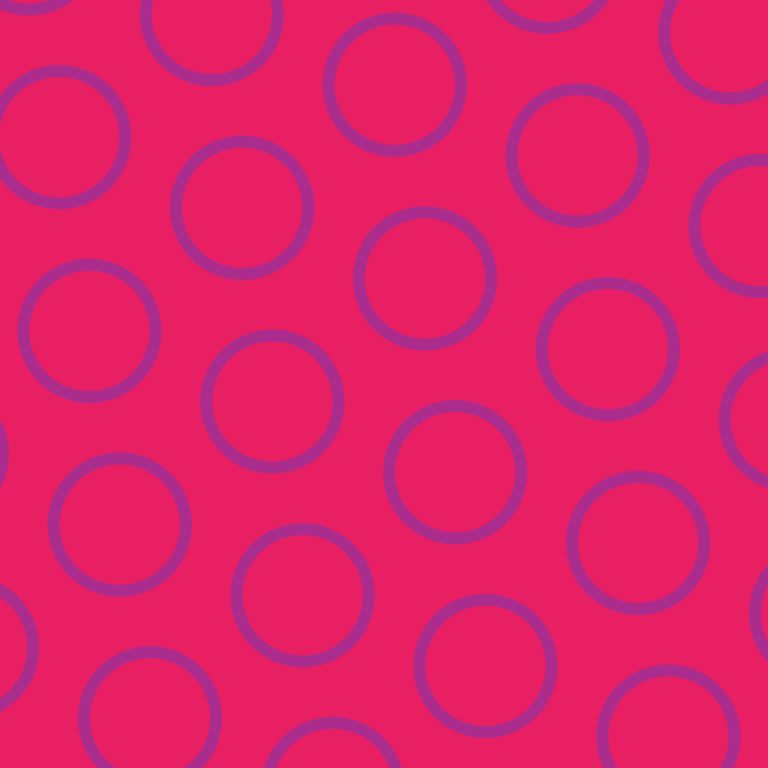
Write a three.js fragment shader that draws this pattern.

```glsl
varying vec2 vUv;

mat2 rotation(float angle) {
  float c = cos(angle), s = sin(angle);
  return mat2(c, s, -s, c);
}

// Offset from the nearest point of a unit triangular lattice
vec2 latticeOffset(vec2 p) {
  float row = p.y / 0.8660254;
  vec2 cell = floor(vec2(p.x + 0.5 * row, row) + 0.5);
  return p - vec2(cell.x - 0.5 * cell.y, 0.8660254 * cell.y);
}

float ringDistance(vec2 p, float radius, float width) {
  return abs(length(p) - radius) - 0.5 * width;
}

void main() {
  vec3 pink = vec3(0.914, 0.122, 0.388);
  vec3 purple = vec3(0.667, 0.173, 0.553);

  // Tilted lattice of circles
  float spacing = 0.2553;
  vec2 p = rotation(0.3687) * (vUv - vec2(0.5534, 0.6374)) / spacing;
  float d = ringDistance(latticeOffset(p) * spacing, 0.0861, 0.0156);

  // Edge softened over one screen sample
  float edge = 0.5 * fwidth(vUv.x) + 0.0003;
  float ring = 1.0 - smoothstep(-edge, edge, d);
  gl_FragColor = vec4(mix(pink, purple, ring), 1.0);
}
```
